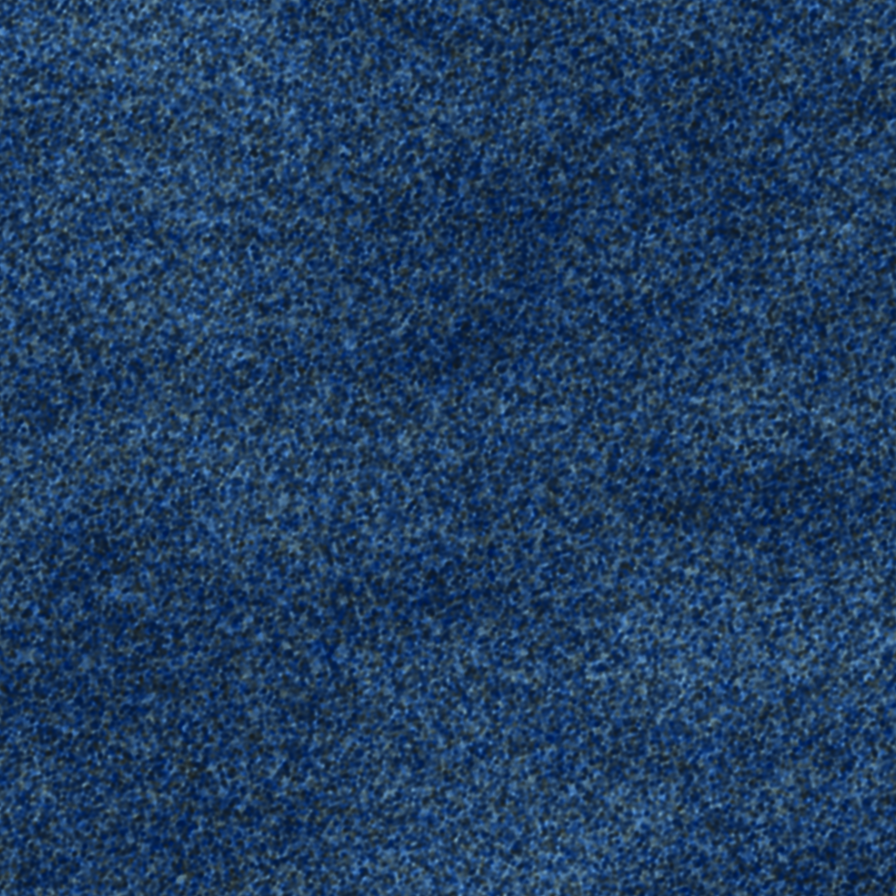
Give the GLSL for this texture, as a WebGL 2 fragment shader.

```glsl
#version 300 es
precision highp float;
precision highp int;

// Dark blue denim: fine mottled grain over soft, mostly horizontal wash bands.
// Two turned layers of value noise make the grain, a third shifts its hue
// between saturated blue and grey, and wide noise shades the cloth.

#define GRAIN_CELLS 225.0
#define TINT_CELLS 190.0
#define TWILL_ANGLE 0.95
#define TWILL_STRETCH 0.72
#define GRAIN_AMOUNT 0.94
#define WASH_AMOUNT 0.30
#define SPECK_SKEW 0.13
#define BASE_COLOR vec3(0.127, 0.243, 0.383)
#define LIGHT_AXIS vec3(0.058, 0.074, 0.077)
#define TINT_AXIS vec3(-0.022, -0.001, 0.044)

uniform vec2 u_resolution;
out vec4 fragColor;

// Integer hash of a cell and a layer seed, from 0 to 1
float hash(ivec2 cell, uint seed) {
    uvec2 q = uvec2(cell);
    uint h = q.x * 1597u ^ q.y * 51749u ^ seed * 7919u;
    h = h * 74779u + 28913u;
    h = (h ^ (h >> 15u)) * 73244u + (h >> 7u);
    h = (h ^ (h >> 13u)) * 40503u;
    h ^= h >> 16u;
    return float(h & 65535u) / 65535.0;
}

// Smooth value noise, centred on zero with a spread near one
float noise(vec2 p, uint seed) {
    ivec2 cell = ivec2(floor(p));
    vec2 f = fract(p);
    f = f * f * (3.0 - 2.0 * f);
    float low = mix(hash(cell, seed), hash(cell + ivec2(1, 0), seed), f.x);
    float high = mix(hash(cell + ivec2(0, 1), seed), hash(cell + ivec2(1, 1), seed), f.x);
    return (mix(low, high, f.y) - 0.5) * 4.7;
}

vec2 rotate(vec2 p, float angle) {
    float c = cos(angle);
    float s = sin(angle);
    return vec2(c * p.x + s * p.y, c * p.y - s * p.x);
}

// Fine grain, one layer drawn out along the twill
float grain(vec2 uv) {
    vec2 along = rotate(uv, TWILL_ANGLE) * vec2(TWILL_STRETCH, 1.0);
    vec2 across = rotate(uv, 0.28);
    return 0.707 * (noise(along * GRAIN_CELLS, 1u) + noise(across * GRAIN_CELLS, 2u));
}

// Broad clouds, horizontal bands and faint streaks
float wash(vec2 uv) {
    vec2 p = rotate(uv, 0.06);
    float clouds = noise(p * vec2(3.0, 4.0) + 5.3, 3u);
    float bands = noise(p * vec2(2.5, 11.0) + 2.7, 4u);
    float patches = noise(rotate(uv, 0.5) * vec2(9.0, 14.0), 5u);
    float streaks = noise(p * vec2(14.0, 42.0), 6u);
    return 0.55 * clouds + 0.55 * bands + 0.38 * patches + 0.32 * streaks;
}

void main() {
    vec2 uv = gl_FragCoord.xy / min(u_resolution.x, u_resolution.y);

    // Lightness, with pale specks brighter than the gaps are dark
    float light = GRAIN_AMOUNT * grain(uv) + WASH_AMOUNT * wash(uv);
    light += SPECK_SKEW * (light * light - 1.0);

    // Hue shift from grey thread to saturated dye
    float tint = 0.707 * (noise(rotate(uv, 0.62) * TINT_CELLS, 7u)
                        + noise(rotate(uv, 1.25) * TINT_CELLS, 8u));

    vec3 color = BASE_COLOR + LIGHT_AXIS * light + TINT_AXIS * tint;
    fragColor = vec4(clamp(color, 0.0, 1.0), 1.0);
}
```
